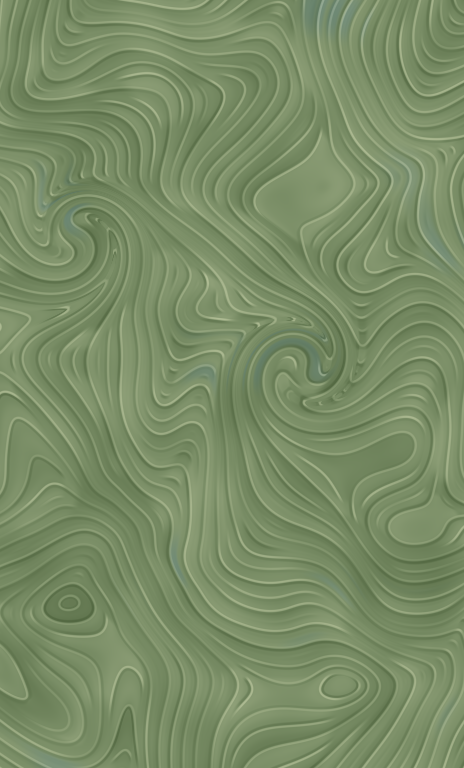
Reproduce this pattern procedurally as a WebGL 2 fragment shader.

```glsl
#version 300 es
precision highp float;

uniform vec2 u_resolution;
out vec4 fragColor;

float hash(vec2 p) {
    vec3 q = fract(p.xyx * vec3(0.1031, 0.1030, 0.0973));
    q += dot(q, q.yzx + 33.33);
    return fract((q.x + q.y) * q.z);
}

float corner(vec2 cell, vec2 offset) {
    float angle = 6.2832 * hash(cell + 17.0);
    return dot(vec2(cos(angle), sin(angle)), offset);
}

float noise(vec2 p) {
    vec2 i = floor(p), f = fract(p), e = vec2(1, 0);
    vec2 w = f * f * f * (f * (f * 6.0 - 15.0) + 10.0);
    return mix(mix(corner(i, f), corner(i + e, f - e), w.x),
               mix(corner(i + e.yx, f - e.yx), corner(i + 1.0, f - 1.0), w.x), w.y);
}

// Curl the plane around a jittered centre in some cells
vec2 swirl(vec2 p) {
    vec2 home = floor(p / 0.5);
    vec2 moved = p;
    for (int y = -1; y <= 1; y++) {
        for (int x = -1; x <= 1; x++) {
            vec2 cell = home + vec2(x, y);
            vec2 jitter = vec2(hash(cell + 3.0), hash(cell + 41.0));
            vec2 d = p - (cell + 0.25 + 0.5 * jitter) * 0.5;
            float chance = hash(cell + 71.0);
            float turn = chance < 0.5 ? 3.4 : -3.0;
            turn *= step(0.25, abs(chance - 0.5)) * exp(-dot(d, d) / 0.011);
            float c = cos(turn), s = sin(turn);
            moved += mat2(c, s, -s, c) * d - d;
        }
    }
    return moved;
}

// Height whose contours are the flowing strands
float flow(vec2 p) {
    p = swirl(p);
    p += 0.17 * vec2(noise(p * 2.7 + 5.0), noise(p * 2.7 + 29.0));
    p += 0.012 * vec2(noise(p * 7.0 + 11.0), noise(p * 7.0 + 53.0));
    return 40.0 * (dot(p, vec2(0.72, 0.5)) + 0.42 * noise(p * 2.5 + 8.0));
}

// Tone of one strand: thin pale crest, narrow dark flank, flat body
float strand(float v, float density) {
    float id = floor(v + 0.5);
    float x = v - id;
    float s = x / density;
    float crest = smoothstep(0.0042, 0.0008, abs(s));
    float shadow = smoothstep(0.0055, 0.0008, abs(s + 0.005));
    float body = mix(hash(vec2(id, 2)), hash(vec2(id + 1.0, 2)), smoothstep(-0.12, 0.12, x));
    return 0.07 * (body - 0.5) + 0.012 * sin(6.2832 * x)
         + crest * mix(0.035, 0.15, hash(vec2(id, 9)))
         - shadow * mix(0.02, 0.085, hash(vec2(id, 23)));
}

void main() {
    vec2 p = gl_FragCoord.xy / u_resolution.x;
    float e = 0.0015;
    float v = flow(p);
    float slope = length(vec2(flow(p + vec2(e, 0)), flow(p + vec2(0, e))) - v) / e;

    // Split or merge strands, leaving the flattest places open
    float level = clamp(log2(34.0 / max(slope, 0.01)), -2.5, 1.0);
    float scale = exp2(floor(level));
    float density = max(slope * scale, 4.0);
    float tone = mix(strand(v * scale, density), strand(v * scale * 2.0, density * 2.0),
                     smoothstep(0.3, 0.9, fract(level)));

    // Broad washes and brushed grain along the strands
    float wash = noise(p * 3.5 + 90.0) + 0.6 * noise(p * 9.0 + 14.0);
    tone += 0.06 * wash + 0.02 * noise(vec2(v * 2.3, p.y * 7.0));
    vec3 color = vec3(0.468, 0.547, 0.392) + tone * vec3(1.02, 0.99, 0.96);

    // Slate accents along a few strands, and warm crests
    float slate = smoothstep(0.2, 0.5, noise(p * 4.0 + 61.0))
                * smoothstep(0.05, 0.4, noise(vec2(v * 0.7, 3.5)));
    color += slate * vec3(-0.06, -0.03, 0.05);
    color += 0.2 * max(tone, 0.0) * vec3(0.6, 0.0, 0.1);
    fragColor = vec4(color, 1);
}
```
